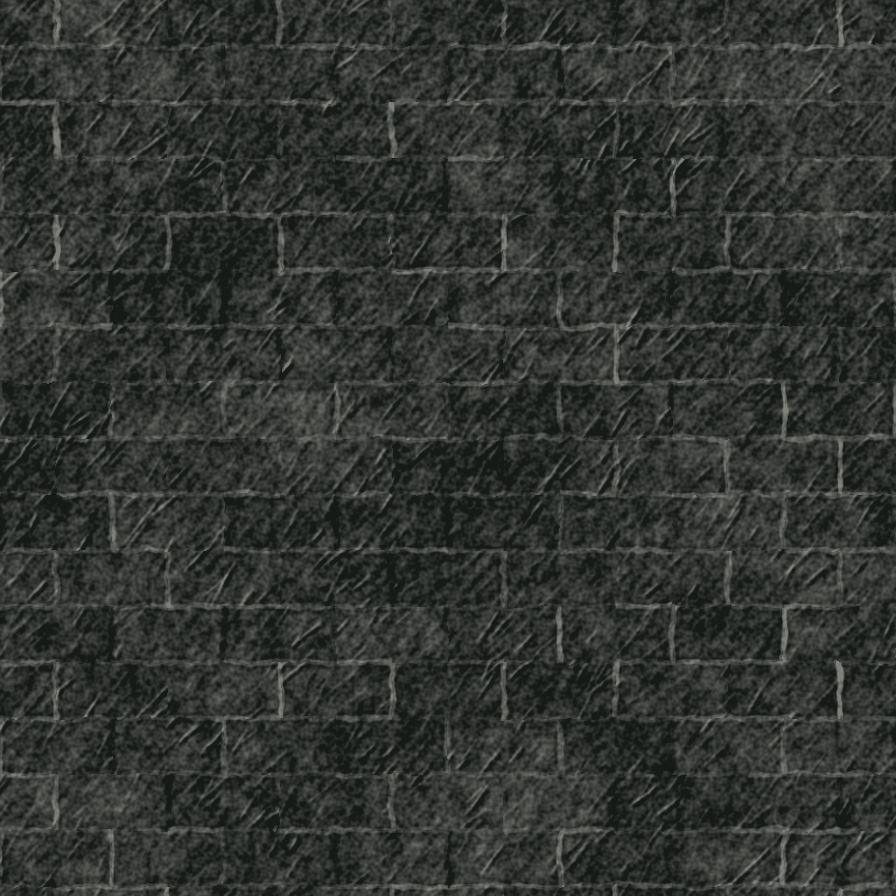
Write a WebGL 2 fragment shader that draws this texture.

```glsl
#version 300 es
precision highp float;

uniform vec2 u_resolution;
out vec4 outColor;

vec2 hash2(vec2 c) {
    vec3 q = fract(c.xyx * vec3(0.1031, 0.1030, 0.0973));
    q += dot(q, q.yzx + 33.33);
    return fract((q.xx + q.yz) * q.zy);
}

float cornerSlope(vec2 cell, vec2 offset) {
    float angle = 6.2832 * hash2(cell).x;
    return dot(vec2(cos(angle), sin(angle)), offset);
}

// Gradient noise, roughly -0.7 to 0.7
float noise(vec2 p) {
    vec2 i = floor(p), f = fract(p);
    vec2 u = f * f * f * (f * (f * 6.0 - 15.0) + 10.0);
    vec2 e = vec2(1.0, 0.0);
    return mix(mix(cornerSlope(i, f), cornerSlope(i + e, f - e), u.x),
               mix(cornerSlope(i + e.yx, f - e.yx), cornerSlope(i + 1.0, f - 1.0), u.x), u.y);
}

float fbm(vec2 p) {
    float sum = 0.0, amplitude = 1.0;
    for (int i = 0; i < 3; i++) {
        sum += amplitude * noise(p);
        p = p * 2.03 + 17.3;
        amplitude *= 0.6;
    }
    return sum;
}

// Soft line of given half width around distance zero
float line(float d, float halfWidth, float blur) {
    return 1.0 - smoothstep(halfWidth - blur, halfWidth + blur, d);
}

// Slanted scratches, one tapered stroke per cell; bright stroke minus dark flank
float scratches(vec2 p, float cells, float blur) {
    vec2 home = floor(p * cells);
    float sum = 0.0;
    for (int y = -1; y <= 1; y++) {
        for (int x = -1; x <= 1; x++) {
            vec2 cell = home + vec2(x, y);
            vec2 place = hash2(cell + 5.0), kind = hash2(cell + 71.0);
            float angle = 0.88 + 0.5 * (place.x - 0.5);
            vec2 along = vec2(cos(angle), sin(angle));
            vec2 q = p - (cell + place) / cells;
            float t = dot(q, along) * cells / (0.4 + 0.6 * kind.x);
            float side = dot(q, vec2(-along.y, along.x));
            float taper = 1.0 - smoothstep(0.4, 1.0, abs(t));
            float stroke = line(abs(side), 0.0014, blur) - 0.6 * line(abs(side + 0.0040), 0.0020, blur);
            sum += stroke * taper * kind.y * kind.y;
        }
    }
    return sum;
}

void main() {
    vec2 p = gl_FragCoord.xy / u_resolution.y;
    float blur = max(0.0016, 0.8 / u_resolution.y);

    // Running bond: 8 bricks across, 16 courses, with slightly wobbling joints
    vec2 wobble = 0.0045 * vec2(noise(p * 34.0), noise(p * 34.0 + 40.0));
    wobble += 0.0025 * vec2(noise(p * 95.0), noise(p * 95.0 + 40.0));
    vec2 wall = (p + wobble) * vec2(8.0, 16.0) - vec2(0.0, 0.17);
    float course = floor(wall.y);
    wall.x += 0.5 * mod(course, 2.0);
    vec2 brick = vec2(floor(wall.x), course);
    vec2 toJoint = abs(wall - round(wall)) / vec2(8.0, 16.0);
    vec2 brickRandom = hash2(brick + 20.0);

    // Slate surface: blotches, slanted streaks and grain, shifted for each brick
    vec2 slate = p + brickRandom * 7.0;
    mat2 slant = mat2(0.64, -0.77, 0.77, 0.64);
    float tone = 0.285 + 0.17 * (brickRandom.x - 0.5);
    tone += 0.24 * noise(p * 5.0) + 0.29 * fbm(slate * 30.0);
    tone += 0.38 * noise(slant * slate * vec2(32.0, 120.0));
    tone += 0.36 * noise(p * 130.0) + 0.32 * noise(p * 220.0);

    // Two sizes of scratches, gathered in patches
    vec2 bent = slate + 0.0018 * vec2(noise(p * 45.0), noise(p * 45.0 + 9.0));
    float patches = smoothstep(-0.35, 0.4, noise(p * 9.0 + 30.0));
    tone += (0.25 + 0.55 * patches) * scratches(bent, 22.0, blur);
    tone += (0.25 + 0.45 * patches) * scratches(bent + 3.0, 38.0, blur);

    // Joints: dark rims, then mortar that is pale, faded or missing
    float edge = min(toJoint.x, toJoint.y);
    tone -= 0.13 * (1.0 - smoothstep(0.001, 0.010, edge));
    float uprightRandom = hash2(vec2(round(wall.x), course) + 90.0).x;
    float levelRandom = hash2(vec2(floor(p.x * 16.0), round(wall.y)) + 130.0).x;
    float wear = 0.9 + 0.8 * noise(p * 38.0 + 60.0);
    float upright = mix(-0.30, 0.95, uprightRandom) * wear;
    float level = mix(0.16, 0.62, levelRandom) * wear;
    float uprightLine = line(toJoint.x, 0.0031, blur);
    float levelLine = line(toJoint.y, 0.0031, blur);
    tone += max(upright * uprightLine, level * levelLine) + min(upright, 0.0) * uprightLine;

    vec3 darkSlate = vec3(0.085, 0.100, 0.087);
    vec3 paleMortar = vec3(0.430, 0.437, 0.418);
    outColor = vec4(mix(darkSlate, paleMortar, clamp(tone, 0.0, 1.2)), 1.0);
}
```
